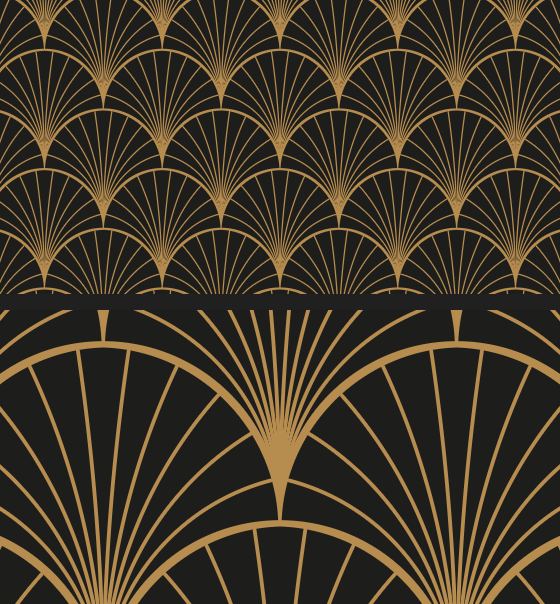
Top: the whole. Bottom: its middle third, enlarged.
Reproduce this pattern procedurally as a WebGL 2 fragment shader.

```glsl
#version 300 es
precision highp float;
// Art deco scallops: overlapping gold arches, each filled with a fan of curved ribs on black.

uniform vec2 u_resolution;
out vec4 fragColor;

// Lengths are in arch radii; neighbouring arches are two radii apart.
const vec3 BLACK = vec3(0.112, 0.112, 0.106);
const vec3 GOLD = vec3(0.715, 0.550, 0.308);
const float VIEW_WIDTH = 9.511;           // canvas width
const float ROW_STEP = 1.0135;            // height between rows
const vec2 ORIGIN = vec2(0.755, -0.904);  // centre of one arch in row zero
const int RIBS = 5;                       // ribs on each side of a fan
const float RIB_ANGLE = 0.2967;           // angle between rib ends on the arch
const float RIB_HALF_WIDTH = 0.0108;
const float RIM_OUTER = 0.016;            // rim outside the unit circle
const float RIM_TIP = 0.010;              // rim inside it, at the feet
const float RIM_TOP = 0.010;              // extra towards the crown
const float RIM_SHOULDER = 0.015;         // extra at the shoulders

float coverage(float dist, float pixel) {
    return clamp(0.5 - dist / pixel, 0.0, 1.0);
}

// Distance to ribs: circles that rise vertically from the foot of the fan.
float ribDistance(vec2 q) {
    vec2 fromFoot = vec2(abs(q.x), q.y + 1.0);
    float dist = 1e3;
    for (int i = 0; i < RIBS; i++) {
        float endAngle = (float(i) + 0.5) * RIB_ANGLE;
        float radius = 1.0 / tan(0.5 * endAngle);
        dist = min(dist, abs(length(fromFoot - vec2(radius, 0.0)) - radius));
    }
    return dist - RIB_HALF_WIDTH;
}

// Distance to the inside edge of the rim, which swells at the shoulders.
float rimDistance(vec2 q) {
    float len = max(length(q), 1e-4);
    vec2 dir = vec2(abs(q.x), max(q.y, 0.0)) / len;
    float inset = RIM_TIP + RIM_TOP * dir.y + RIM_SHOULDER * 2.0 * dir.x * dir.y;
    return 1.0 - inset - len;
}

void main() {
    float pixel = VIEW_WIDTH / u_resolution.x;
    vec2 p = gl_FragCoord.xy * pixel - ORIGIN;
    float baseRow = floor(p.y / ROW_STEP);
    float ink = 0.0;

    // Paint from the back row to the front; lower rows overlap higher ones.
    for (int i = 1; i >= -1; i--) {
        float row = baseRow + float(i);
        float x = p.x - mod(row, 2.0);
        vec2 q = vec2(x - 2.0 * floor(0.5 * x + 0.5), p.y - row * ROW_STEP);
        float disc = coverage(length(q) - 1.0 - RIM_OUTER, pixel);
        float lines = max(coverage(ribDistance(q), pixel), coverage(rimDistance(q), pixel));
        ink = mix(ink, lines, disc);
    }

    fragColor = vec4(mix(BLACK, GOLD, ink), 1.0);
}
```
